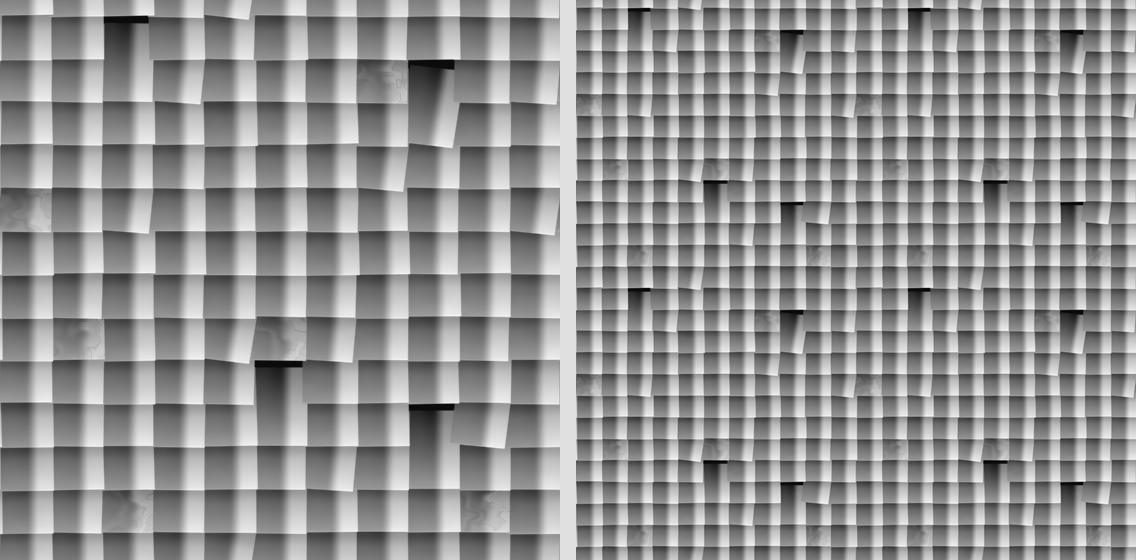
Left: one tile. Right: repeated 2 by 2.
This texture is drawn by a Shadertoy shader. Its source:

```glsl
// Seamless grey height map of overlapping roof tiles, with slipped, worn and missing ones.

const ivec2 GRID = ivec2(11, 13);           // tiles across and down
const vec2 GRID_OFFSET = vec2(0.0, 0.626);  // where the first tile starts, in tiles
const float GAP_SHADE = 0.045;              // darkness behind a missing tile
const float TILE_TOP = 1.82;                // hidden upper end of a tile, in rows
const float TILE_LEFT = -0.07;              // hidden left end of a tile, in columns
const float SLIPPED_SHARE = 0.08;
const float WORN_SHARE = 0.05;

vec4 hash42(vec2 p) {
    vec4 q = fract(p.xyxy * vec4(0.1031, 0.1030, 0.0973, 0.1099));
    q += dot(q, q.wzxy + 33.33);
    return fract((q.xxyz + q.yzzw) * q.zywx);
}

float valueNoise(vec2 p, vec2 seed) {
    vec2 cell = floor(p) + seed;
    vec2 f = fract(p);
    f = f * f * (3.0 - 2.0 * f);
    float low = mix(hash42(cell).x, hash42(cell + vec2(1, 0)).x, f.x);
    float high = mix(hash42(cell + vec2(0, 1)).x, hash42(cell + vec2(1, 1)).x, f.x);
    return mix(low, high, f.y);
}

ivec2 wrapId(ivec2 id) {
    return (id + GRID) % GRID;
}

// Four missing tiles, spread by a modular sequence.
bool isMissing(ivec2 id) {
    for (int i = 0; i < 4; i++) {
        if (id == ivec2(min(2 + 3 * i, 8), (11 + 7 * i) % 15)) return true;
    }
    return false;
}

// Position inside a tile after its own small shift and rotation.
vec2 placeTile(vec2 local, vec4 rnd, float slipped) {
    float turn = (rnd.y - 0.5) * 0.05 + slipped * mix(0.07, 0.13, rnd.z);
    vec2 shift = (rnd.zw - 0.5) * vec2(0.05, 0.06);
    return local - shift + turn * vec2(1.0 - local.y, local.x - 0.3);
}

// Antialiased mask of a tile outline.
float tileMask(vec2 p, vec2 pixel) {
    vec2 low = (p - vec2(TILE_LEFT, 0.0)) / pixel;
    vec2 high = (vec2(1.025, TILE_TOP) - p) / pixel;
    vec2 inside = clamp(min(low, high) + 0.5, 0.0, 1.0);
    return inside.x * inside.y;
}

// Flat pan on the left, raised roll on the right, rising towards the lower lip.
float tileShade(vec2 p, vec2 seed, float tone, float worn, float covered) {
    float grain = valueNoise(p * vec2(3.0, 5.0), seed);
    float warp = worn * (grain - 0.5) * 0.2;
    float roll = smoothstep(0.49, 0.75, p.x + warp);
    float crown = 1.0 - pow(abs(p.x - 0.86) / 0.3, 2.0);

    float shade = 0.595 - 0.255 * p.y + 0.30 * roll;
    shade += 0.025 * roll * max(crown, 0.0);
    shade -= covered * 0.07 * smoothstep(0.65, 1.0, p.y);
    shade -= 0.03 * smoothstep(0.18, 0.45, p.x) * (1.0 - roll) * p.y;
    shade += 0.05 * (1.0 - smoothstep(0.0, 0.05, p.y));
    shade += (tone - 0.5) * 0.035 + (grain - 0.5) * 0.015;

    // Worn tiles: duller roll and thin wavy creases.
    float detail = valueNoise(p * vec2(7.0, 4.0) + grain * 2.0, seed + 7.0);
    float crease = 1.0 - smoothstep(0.0, 0.07, abs(detail - 0.5));
    float wear = -0.10 * roll + 0.08 * (detail - 0.5) - 0.07 * crease * roll;
    return shade + worn * wear;
}

void mainImage(out vec4 fragColor, in vec2 fragCoord) {
    vec2 grid = vec2(GRID);
    vec2 pos = fragCoord / iResolution.xy * grid - GRID_OFFSET;
    vec2 pixel = 1.4 * grid / iResolution.xy;
    ivec2 base = ivec2(floor(pos));
    float shade = GAP_SHADE;

    // Paint back to front: upper rows cover lower ones, left tiles cover right ones.
    for (int row = -1; row <= 1; row++) {
        for (int col = 1; col >= -1; col--) {
            ivec2 cell = base + ivec2(col, row);
            ivec2 id = wrapId(cell);
            if (isMissing(id)) continue;

            vec2 seed = vec2(id) * 17.0 + 31.0;
            vec4 rnd = hash42(seed);
            float slipped = step(rnd.x, SLIPPED_SHARE);
            float worn = step(1.0 - WORN_SHARE, rnd.x);
            float covered = isMissing(wrapId(id + ivec2(0, 1))) ? 0.0 : 1.0;

            vec2 p = placeTile(pos - vec2(cell), rnd, slipped);
            float tile = tileShade(p, seed, rnd.w, worn, covered);
            shade = mix(shade, tile, tileMask(p, pixel));
        }
    }
    fragColor = vec4(vec3(clamp(shade, 0.0, 1.0)), 1.0);
}
```
